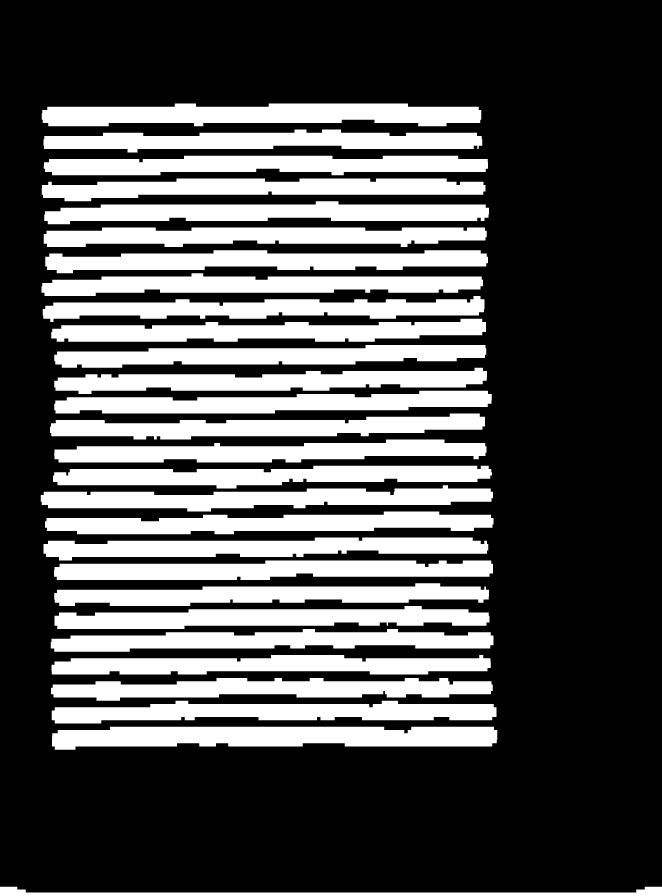
This pattern is drawn by a WebGL 2 fragment shader. Its source:

```glsl
#version 300 es
precision highp float;
// A block of 27 hand-ruled white strokes on black, with stepped, wobbly edges.
// Each stroke has layered-sine edges snapped to a coarse grid, ragged round ends
// and rare nicks; a white strip with stepped corners closes the bottom.
uniform vec2 u_resolution;
out vec4 outColor;

float hash(vec2 p) {
  return fract(sin(dot(p, vec2(127.1, 311.7))) * 43758.55);
}

// Snap an edge height to the coarse steps of the drawing
float snap(float v) {
  return floor(v / 0.137 + 0.5) * 0.137;
}

// Stroke i, counted from the top: x in canvas widths, row in stroke spacings
float stroke(float x, float row, float i) {
  // Ragged margins, with groups of strokes indented on the left
  float indent = step(8.5, i) - step(15.5, i) + step(18.5, i);
  float left = 0.061 + 0.0141 * indent + 0.008 * hash(vec2(i, 1.0));
  float right = 0.725 + 0.00056 * i + 0.012 * hash(vec2(i, 2.0));
  float inset = min(x - left, right - x);
  if (inset < 0.0) return 0.0;

  // Centre line: strokes climb to the right, most of all near the tenth
  float along = (x - left) / (right - left);
  float bump = (i - 11.0) / 3.5;
  float tilt = 0.05 * min(i, 3.0) + 0.2 * exp(-bump * bump);
  float centre = i + 0.05 * sin(i * 0.121) + tilt * (0.6 - along)
    + 0.05 * sin(x * 10.0 + i * 0.3) + 0.04 * sin(x * 21.0 + i * 1.7)
    + 0.08 * (hash(vec2(i, 3.0)) - 0.5);

  // Rounded ends, and separate wobble on the upper and lower edge
  float e = 1.0 - min(inset / 0.014, 1.0);
  float halfWidth = 0.323 * sqrt(1.0 - 0.8 * e * e);
  float upper = halfWidth + 0.1 * step(i, 0.5)
    + 0.035 * sin(x * 41.0 + 40.0 * hash(vec2(i, 4.0)))
    + 0.02 * sin(x * 97.0 + i * 2.3);
  float lower = halfWidth + 0.1 * step(25.5, i)
    + 0.035 * sin(x * 37.0 + 40.0 * hash(vec2(i, 5.0)))
    + 0.02 * sin(x * 89.0 + i * 3.1);

  // Single-step nicks
  float cell = floor(x * 190.0);
  float nickUp = 0.137 * step(0.996, hash(vec2(cell, i + 40.0)));
  float nickDown = 0.137 * step(0.996, hash(vec2(cell, i + 80.0)));
  return step(snap(centre - upper) + nickUp, row)
    * step(row, snap(centre + lower) - nickDown);
}

float pattern(vec2 uv) {
  // Bottom strip and its stepped corners
  float side = min(uv.x, 1.0 - uv.x);
  float rim = 0.004 + 0.0033 * step(side, 0.039) + 0.0031 * step(side, 0.026);
  float ink = step(uv.y, rim);

  // Only the nearest strokes can cover this point
  float row = (0.870 - uv.y) / 0.02659;
  for (float k = -1.0; k <= 1.0; k++) {
    float i = floor(row + 0.5) + k;
    if (i >= 0.0 && i <= 26.0) ink = max(ink, stroke(uv.x, row, i));
  }
  return ink;
}

void main() {
  // Average a 4 by 4 grid of samples for smooth edges
  float sum = 0.0;
  for (int s = 0; s < 16; s++) {
    vec2 offset = (vec2(s % 4, s / 4) - 1.5) / 4.0;
    sum += pattern((gl_FragCoord.xy + offset) / u_resolution);
  }
  outColor = vec4(vec3(sum / 16.0), 1.0);
}
```
